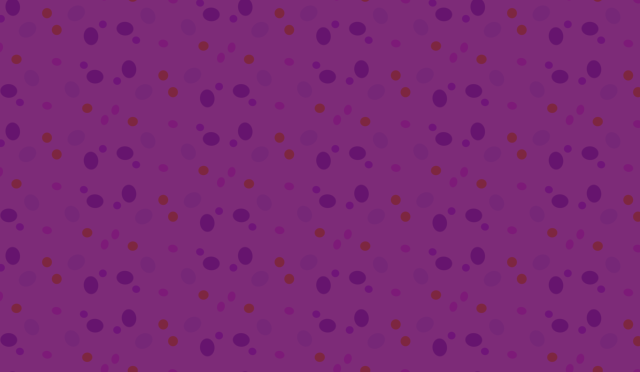
Write a WebGL 1 fragment shader that draws this pattern.

```glsl
precision highp float;
// Scattered oval spots in five colours on a plum ground, in a half-drop repeat.
// Each tile has half-turn symmetry, so every spot is given once as an offset
// from the turning centre and drawn at plus and minus that offset.

uniform vec2 u_resolution;

#define CANVAS_WIDTH 768.0              // design units across the canvas
#define TILE vec2(139.5, 149.4)         // column width and repeat height
#define TURN_CENTRE vec2(132.0, 383.2)  // half-turn centre of one tile
#define EDGE_SOFTNESS 0.75              // half width of an edge, in pixels
#define GROUND vec3(0.49, 0.17, 0.47)
#define SHADOW vec3(0.463, 0.153, 0.467)
#define AUBERGINE vec3(0.40, 0.08, 0.43)
#define VIOLET vec3(0.44, 0.08, 0.47)
#define MAGENTA vec3(0.49, 0.10, 0.47)
#define RUST vec3(0.49, 0.15, 0.25)

// Offset to the nearest lattice point; odd columns drop by half a tile.
vec2 wrapHalfDrop(vec2 p) {
  float column = floor(p.x / TILE.x + 0.5);
  p.x -= column * TILE.x;
  float row = p.y / TILE.y - 0.5 * column;
  p.y = (fract(row + 0.5) - 0.5) * TILE.y;
  return p;
}

// Approximate signed distance to a tilted ellipse at the origin.
float ellipse(vec2 p, vec2 radii, float tilt) {
  float c = cos(tilt);
  float s = sin(tilt);
  p = vec2(c * p.x + s * p.y, c * p.y - s * p.x);
  return (length(p / radii) - 1.0) * min(radii.x, radii.y);
}

// Distance to a repeated spot and its half-turn partner.
float spotPair(vec2 p, vec2 offset, vec2 radii, float tilt) {
  return min(ellipse(wrapHalfDrop(p - offset), radii, tilt),
             ellipse(wrapHalfDrop(p + offset), radii, tilt));
}

vec3 paint(vec3 base, vec3 ink, float dist, float edge) {
  return mix(ink, base, smoothstep(-edge, edge, dist));
}

void main() {
  float unitsPerPixel = CANVAS_WIDTH / u_resolution.x;
  float edge = EDGE_SOFTNESS * unitsPerPixel;
  vec2 p = gl_FragCoord.xy * unitsPerPixel - TURN_CENTRE;

  // Large spots: faint shadows, then dark ovals.
  float shadow = min(
    spotPair(p, vec2(-99.0, 27.5), vec2(11.0, 8.8), 0.55),
    spotPair(p, vec2(-94.0, -30.5), vec2(8.5, 10.3), 0.55));
  float aubergine = min(
    spotPair(p, vec2(-22.8, 19.8), vec2(8.7, 10.7), 0.08),
    spotPair(p, vec2(18.0, 28.8), vec2(10.1, 8.2), -0.05));

  // Small spots.
  float violet = min(
    spotPair(p, vec2(-8.6, 34.0), vec2(4.7, 4.6), 0.0),
    spotPair(p, vec2(31.4, 15.0), vec2(4.8, 4.4), -0.3));
  float magenta = min(
    spotPair(p, vec2(-64.0, -11.0), vec2(5.8, 4.6), -0.2),
    spotPair(p, vec2(6.4, -68.6), vec2(4.6, 6.1), -0.25));
  float rust = min(
    spotPair(p, vec2(-75.6, 47.4), vec2(5.9, 6.1), 0.0),
    spotPair(p, vec2(-112.2, -8.0), vec2(6.1, 5.6), 0.1));

  vec3 color = GROUND;
  color = paint(color, SHADOW, shadow, edge);
  color = paint(color, AUBERGINE, aubergine, edge);
  color = paint(color, VIOLET, violet, edge);
  color = paint(color, MAGENTA, magenta, edge);
  color = paint(color, RUST, rust, edge);
  gl_FragColor = vec4(color, 1.0);
}
```
